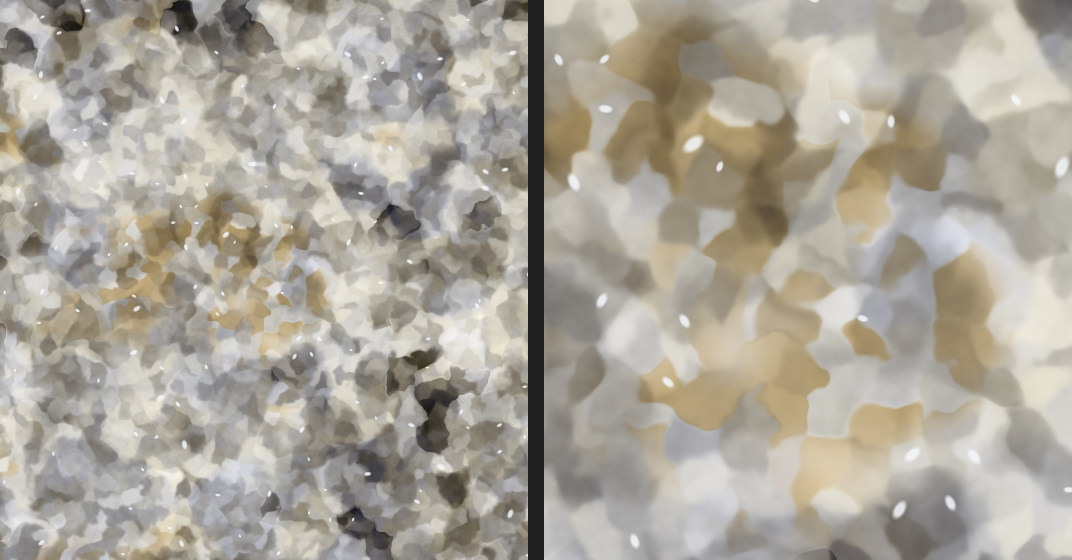
Left, the full canvas; right, a detail of the centre.
This texture is drawn by a Shadertoy shader. Its source:

```glsl
// Speckled grey granite: cream feldspar, smoky quartz, dark mica and small glints.

vec3 hash3(vec2 p) {
    vec3 q = fract(p.xyx * vec3(0.1031, 0.1030, 0.0973));
    q += dot(q, q.yxz + 33.33);
    return fract((q.xxy + q.yzz) * q.zyx);
}

float noise(vec2 p) {
    vec2 cell = floor(p), f = fract(p);
    f = f * f * (3.0 - 2.0 * f);
    return mix(mix(hash3(cell).x, hash3(cell + vec2(1, 0)).x, f.x),
               mix(hash3(cell + vec2(0, 1)).x, hash3(cell + vec2(1, 1)).x, f.x), f.y);
}

float fbm(vec2 p) {
    float sum = 0.0, amplitude = 0.5;
    for (int i = 0; i < 4; i++) {
        sum += amplitude * noise(p);
        p = mat2(1.6, 1.2, -1.2, 1.6) * p + 17.3;
        amplitude *= 0.5;
    }
    return sum / 0.9375;
}

// Soft-edged Voronoi grains: three random values, blended across the borders
vec3 grains(vec2 p, float sharpness) {
    vec2 cell = floor(p);
    vec3 sum = vec3(0.0);
    float total = 0.0;
    for (int y = -1; y <= 1; y++)
    for (int x = -1; x <= 1; x++) {
        vec2 id = cell + vec2(x, y);
        float d = length(p - id - hash3(id).xy);
        float weight = exp(-sharpness * d);
        sum += weight * hash3(id + 71.0);
        total += weight;
    }
    return sum / total;
}

// Sparse bright specks, one small tilted ellipse per chosen cell
float glints(vec2 p) {
    vec2 cell = floor(p);
    float light = 0.0;
    for (int y = -1; y <= 1; y++)
    for (int x = -1; x <= 1; x++) {
        vec2 id = cell + vec2(x, y);
        vec3 h = hash3(id + 133.0);
        vec2 d = p - id - h.xy;
        float angle = 6.283 * h.z;
        d = mat2(cos(angle), sin(angle), -sin(angle), cos(angle)) * d;
        float size = 0.08 + 0.16 * h.x * h.y;
        float speck = 1.0 - smoothstep(0.5, 1.2, length(d * vec2(1.0, 1.8)) / size);
        light = max(light, speck * step(0.8, hash3(id + 211.0).x));
    }
    return light;
}

void mainImage(out vec4 fragColor, in vec2 fragCoord) {
    vec2 uv = fragCoord / iResolution.y + 3.0;

    // Ragged grain outlines
    vec2 p = uv + 0.034 * (vec2(fbm(uv * 22.0), fbm(uv * 22.0 + 40.0)) - 0.5);
    p += 0.008 * (vec2(noise(uv * 75.0), noise(uv * 75.0 + 9.0)) - 0.5);

    vec3 large = grains(p * 10.0, 24.0);
    vec3 medium = grains(p * 20.0 + 31.0, 18.0);
    vec3 small = grains(p * 42.0 + 57.0, 13.0);
    float cluster = fbm(uv * 5.0 + 8.0);

    // Brightness from grains of every size
    float tone = 0.655 + 0.24 * (large.x - 0.5) + 0.28 * (medium.x - 0.5)
               + 0.25 * (small.x - 0.5) + 0.34 * (cluster - 0.5)
               + 0.10 * (fbm(uv * 85.0) - 0.5);

    // Dark mica flakes gather in the shaded clusters
    float mica = smoothstep(0.78, 0.9, medium.z) * smoothstep(0.62, 0.42, cluster);
    tone -= mica * (0.14 + 0.18 * small.y);
    tone = clamp(tone - 0.5 * max(tone - 0.82, 0.0), 0.1, 0.95);

    // Warm shadows, near-neutral lights, then cream and bluish grains
    vec3 color = tone * mix(vec3(1.05, 0.99, 0.91), vec3(1.01, 1.0, 0.975),
                            smoothstep(0.3, 0.7, tone));
    color += (0.6 * large.y + 0.4 * small.z - 0.5) * vec3(0.05, 0.015, -0.10);

    // Rusty stains
    float rust = smoothstep(0.62, 0.76, fbm(uv * 4.0 + 50.0)) * smoothstep(0.2, 0.7, small.y);
    color *= mix(vec3(1.0), vec3(0.88, 0.78, 0.58), rust);

    color = mix(color, vec3(0.96, 0.97, 0.99), 0.85 * glints(uv * 24.0));
    fragColor = vec4(clamp(color, 0.0, 1.0), 1.0);
}
```
